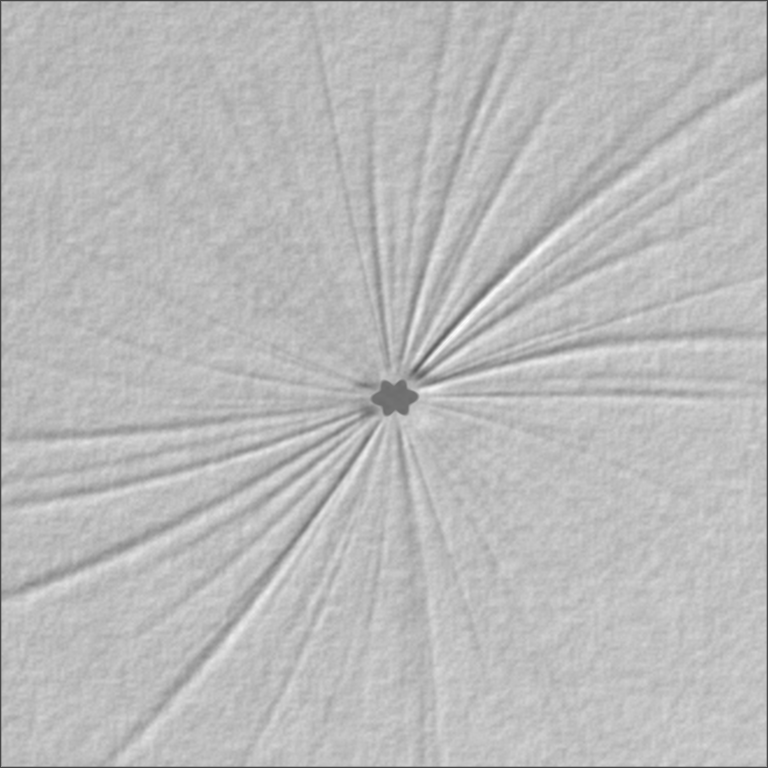
Give the GLSL for this texture, as a three.js fragment shader.

```glsl
// Embossed grey sheet with fine creases gathered into a small dark star.
varying vec2 vUv;

const vec2 CENTER = vec2(0.514, 0.482);
const vec2 LIGHT = vec2(0.707, -0.707);
const float TAU = 6.283185;
const int RAY_COUNT = 84;

float hash(vec2 p) {
  return fract(sin(dot(p, vec2(127.1, 311.7))) * 43758.5453);
}

float noise(vec2 p) {
  vec2 cell = floor(p);
  vec2 f = fract(p);
  f = f * f * (3.0 - 2.0 * f);
  return mix(mix(hash(cell), hash(cell + vec2(1.0, 0.0)), f.x),
             mix(hash(cell + vec2(0.0, 1.0)), hash(cell + 1.0), f.x), f.y);
}

// Relief of a noise layer, lit along the light direction
float embossedNoise(vec2 p, float scale) {
  return noise(p * scale + LIGHT * 0.45) - noise(p * scale - LIGHT * 0.45);
}

// Furrow leaving the center; its angle is given at radius 0.45
float crease(vec2 p, float degrees, float reach, float width, float bend) {
  float r = length(p);
  float angle = radians(degrees) + bend * (0.45 - r);
  vec2 along = vec2(cos(angle), sin(angle));
  vec2 normal = vec2(-along.y, along.x);
  float x = dot(p, normal) / (width * (0.55 + 1.3 * r));
  float furrow = exp(-x * x);
  float lit = 2.2 * x * furrow * dot(normal, LIGHT);
  float fade = smoothstep(0.015, 0.06, r) * (1.0 - smoothstep(reach * 0.55, reach, r));
  return (lit - 0.28 * furrow) * fade * step(0.0, dot(p, along));
}

// Scattered creases with jittered angle, length and width
float scatteredCreases(vec2 p) {
  float sum = 0.0;
  for (int i = 0; i < RAY_COUNT; i++) {
    float id = float(i);
    float jitter = hash(vec2(id, 1.3));
    float degrees = (id + 1.3 * jitter) * 360.0 / float(RAY_COUNT);
    float reach = mix(0.22, 0.8, hash(vec2(id, 4.7)));
    float width = mix(0.005, 0.009, hash(vec2(id, 7.1)));
    float bend = mix(0.08, 0.38, hash(vec2(id, 9.9)));
    float strength = mix(0.25, 0.95, hash(vec2(id, 12.4)));
    sum += strength * crease(p, degrees, reach, width, bend);
  }
  return sum;
}

// Deep creases that lead the pattern
float mainCreases(vec2 p) {
  float sum = crease(p, 44.0, 0.85, 0.008, 0.28);
  sum += crease(p, 62.0, 0.54, 0.009, 0.15);
  sum += crease(p, 73.0, 0.62, 0.008, 0.2);
  sum += crease(p, 29.0, 0.52, 0.009, 0.4);
  sum += crease(p, 10.0, 0.65, 0.009, 0.4);
  sum += crease(p, 0.0, 0.6, 0.007, 0.05);
  sum += crease(p, 93.0, 0.46, 0.008, 0.25);
  sum += crease(p, 209.0, 0.75, 0.009, 0.2);
  sum += crease(p, 234.0, 0.75, 0.009, 0.2);
  sum += crease(p, 197.0, 0.7, 0.008, 0.25);
  sum += crease(p, 187.0, 0.7, 0.008, 0.1);
  sum += crease(p, 277.0, 0.62, 0.008, 0.2);
  return sum;
}

float blot(vec2 p, vec2 at, vec2 size) {
  vec2 q = (p - at) / size;
  return exp(-dot(q, q));
}

// Small star with uneven points
float star(vec2 p) {
  float angle = atan(p.y, p.x);
  float edge = 0.024 + 0.004 * cos(6.0 * angle - 0.4) + 0.003 * cos(2.0 * angle);
  return 1.0 - smoothstep(edge - 0.003, edge + 0.003, length(p));
}

void main() {
  vec2 p = vUv - CENTER;

  // Paper tone and grain
  float shade = 0.742 + 0.025 * (vUv.x - vUv.y);
  shade += 0.055 * embossedNoise(vUv, 85.0);
  shade += 0.045 * embossedNoise(vUv + 3.7, 190.0);
  shade += 0.03 * (noise(vUv * 330.0) - 0.5);
  shade += 0.03 * (noise(vUv * 30.0) - 0.5);

  // Creases
  float relief = 0.085 * scatteredCreases(p) + 0.12 * mainCreases(p);
  shade += clamp(relief, -0.36, 0.2);

  // Shadows and lights gathered around the star
  shade -= 0.28 * blot(p, vec2(0.032, 0.030), vec2(0.016, 0.010));
  shade -= 0.22 * blot(p, vec2(-0.032, 0.016), vec2(0.018, 0.007));
  shade -= 0.22 * blot(p, vec2(-0.033, -0.016), vec2(0.014, 0.009));
  shade += 0.14 * blot(p, vec2(0.048, 0.009), vec2(0.018, 0.007));
  shade += 0.12 * blot(p, vec2(0.036, -0.030), vec2(0.012, 0.010));
  shade = mix(shade, 0.44 + 0.03 * (noise(vUv * 200.0) - 0.5), star(p));

  // Thin dark frame
  vec2 toEdge = min(vUv, 1.0 - vUv);
  float frame = 1.0 - smoothstep(0.001, 0.0025, min(toEdge.x, toEdge.y));
  shade = mix(shade, 0.28, frame);

  gl_FragColor = vec4(vec3(clamp(shade, 0.0, 1.0)), 1.0);
}
```
